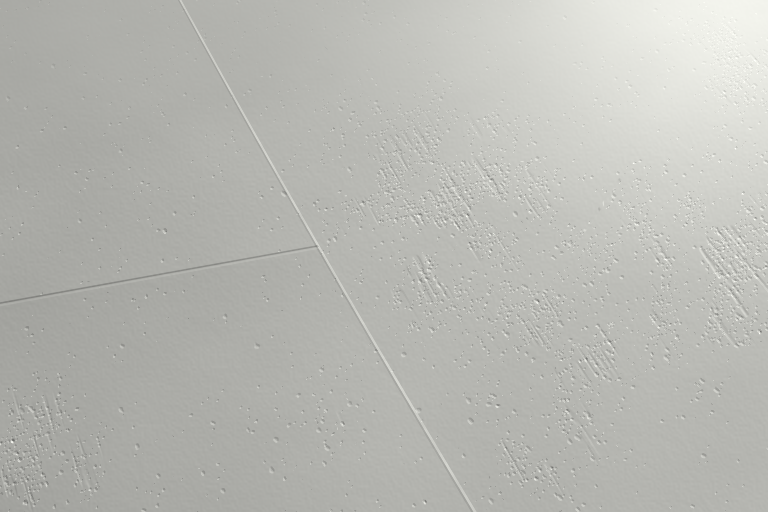
Write a WebGL 2 fragment shader that draws this texture.

```glsl
#version 300 es
precision highp float;
// Pale grey stone-look floor planks in raking light, with fine joints, pits and scratches.

#define PLANK_WIDTH 1.3
#define PLANK_LENGTH 1.6
#define JOINT_WIDTH 0.0024
#define PIT_CELLS 52.0
#define PIT_CHANCE 0.42
#define RELIEF 0.10
#define GRAIN 0.17
#define GLOW 0.22
#define TINT vec3(1.0, 1.003, 0.975)

uniform vec2 u_resolution;
out vec4 fragColor;

float hash(vec2 p) {
  vec3 q = fract(p.xyx * vec3(0.1031, 0.1030, 0.0973));
  q += dot(q, q.yzx + 33.33);
  return fract((q.x + q.y) * q.z);
}

float noise(vec2 p) {
  vec2 i = floor(p), f = fract(p);
  f = f * f * (3.0 - 2.0 * f);
  return mix(mix(hash(i), hash(i + vec2(1, 0)), f.x),
             mix(hash(i + vec2(0, 1)), hash(i + vec2(1, 1)), f.x), f.y);
}

float fbm(vec2 p) {
  float sum = 0.0, amp = 0.5;
  for (int i = 0; i < 4; i++) {
    sum += amp * noise(p);
    p = p * 2.03 + 11.7;
    amp *= 0.5;
  }
  return sum;
}

// Skewed floor axes: x across the long joint, y along it.
vec2 floorAxes(vec2 p) {
  float across = p.x - (0.928 - 0.6035 * p.y + 0.0277 * p.y * p.y);
  return vec2(across, p.y - 0.52 - 0.163 * across);
}

// Worn areas: x, y and radius of each patch.
const vec3 PATCHES[8] = vec3[8](
  vec3(0.88, 0.58, 0.19), vec3(1.38, 0.48, 0.17), vec3(0.06, 0.09, 0.14),
  vec3(0.59, 0.18, 0.07), vec3(1.05, 0.13, 0.11), vec3(0.75, 0.64, 0.06),
  vec3(1.42, 0.88, 0.08), vec3(1.12, 0.40, 0.15));

float wearAt(vec2 p) {
  float wear = 0.05;
  for (int i = 0; i < 8; i++) {
    vec2 d = (p - PATCHES[i].xy) / PATCHES[i].z;
    wear = max(wear, exp(-dot(d, d)));
  }
  return wear * (0.25 + 1.3 * smoothstep(0.35, 0.65, noise(p * 17.0)));
}

float segment(vec2 p, vec2 a, vec2 b) {
  vec2 ab = b - a;
  return length(p - a - ab * clamp(dot(p - a, ab) / dot(ab, ab), 0.0, 1.0));
}

// Surface height: grain, scattered pits in three sizes, then scratches.
float height(vec2 p, float wear) {
  vec2 q = floorAxes(p);
  q = vec2(q.x, 1.15 * q.y) / (1.0 - 0.3 * p.y);
  float h = GRAIN * (noise(p * 210.0) + 0.6 * noise(p * 110.0));
  float cells = PIT_CELLS;
  for (int i = 0; i < 3; i++) {
    vec2 c = q * cells + 37.0 * float(i + 3);
    vec2 id = floor(c);
    vec2 centre = 0.35 + 0.3 * vec2(hash(id + 3.1), hash(id + 8.7));
    float radius = mix(0.13, 0.33, hash(id + 5.3));
    vec2 d = (fract(c) - centre) * vec2(1.0, 0.7 + 0.8 * hash(id + 1.9));
    float dist = length(d) + 0.2 * (noise(c * 4.0) - 0.5);
    h -= step(hash(id), wear * PIT_CHANCE) * (1.0 - smoothstep(radius * 0.35, radius, dist));
    cells *= 1.45;
  }
  // Hairline scratches run roughly along the planks.
  float hair = noise(vec2((q.x - 0.06 * q.y) * 130.0, q.y * 13.0) + 60.0);
  h -= 0.7 * smoothstep(0.72, 0.9, hair) * smoothstep(0.3, 0.9, wear);
  // Two deeper, broken scratches.
  float cut = min(segment(p, vec2(1.21, 0.648), vec2(1.133, 0.537)),
                  segment(p, vec2(1.367, 0.516), vec2(1.459, 0.385)));
  h -= smoothstep(0.25, 0.5, noise(p * 75.0)) * (1.0 - smoothstep(0.001, 0.0045, cut));
  return h;
}

float line(float d, float halfWidth, float px) {
  return 1.0 - smoothstep(halfWidth - 0.5 * px, halfWidth + 0.7 * px, abs(d));
}

void main() {
  float px = 1.0 / u_resolution.y;
  vec2 p = gl_FragCoord.xy * px;

  // Staggered plank layout.
  vec2 q = floorAxes(p);
  float row = floor(q.x / PLANK_WIDTH);
  float along = q.y / PLANK_LENGTH + 0.5 * mod(row + 1.0, 2.0);
  float plank = hash(vec2(row + 9.0, floor(along) + 5.0));
  float longGap = q.x - PLANK_WIDTH * round(q.x / PLANK_WIDTH);
  float endGap = (along - round(along)) * PLANK_LENGTH;

  // Broad light: dim at the left, glowing at the far right.
  vec2 g = (p - vec2(1.45, 1.02)) / vec2(0.5, 0.45);
  float tone = 0.645 + 0.06 * smoothstep(0.0, 0.9, p.x) + 0.03 * p.y;
  tone += GLOW * exp(-dot(g, g)) + 0.012 * (plank - 0.5);
  tone += 0.035 * (fbm(p * vec2(4.0, 7.0)) - 0.47);
  tone -= 0.018 * step(q.x, 0.0) * smoothstep(-0.2, 0.0, q.y) * step(q.y, 0.0);

  // Relief lit from the far right, softening with distance.
  float wear = wearAt(p);
  vec2 toLight = 0.002 * vec2(0.55, 0.83);
  float slope = height(p - toLight, wear) - height(p + toLight, wear);
  tone += RELIEF * slope * (1.0 - 0.65 * smoothstep(0.6, 0.95, p.y));

  // Joints: a shadowed edge beside a bright bevel.
  float w = JOINT_WIDTH * (1.15 - 0.4 * p.y);
  tone -= 0.06 * line(longGap + 2.0 * w, 0.7 * w, px);
  tone += 0.11 * line(longGap, w, px) * (0.75 + 0.4 * noise(p * 40.0));
  tone -= 0.13 * line(endGap, 0.5 * w, px);
  tone += 0.04 * line(endGap + 1.8 * w, 0.6 * w, px);

  fragColor = vec4(clamp(tone * TINT, 0.0, 1.0), 1.0);
}
```
